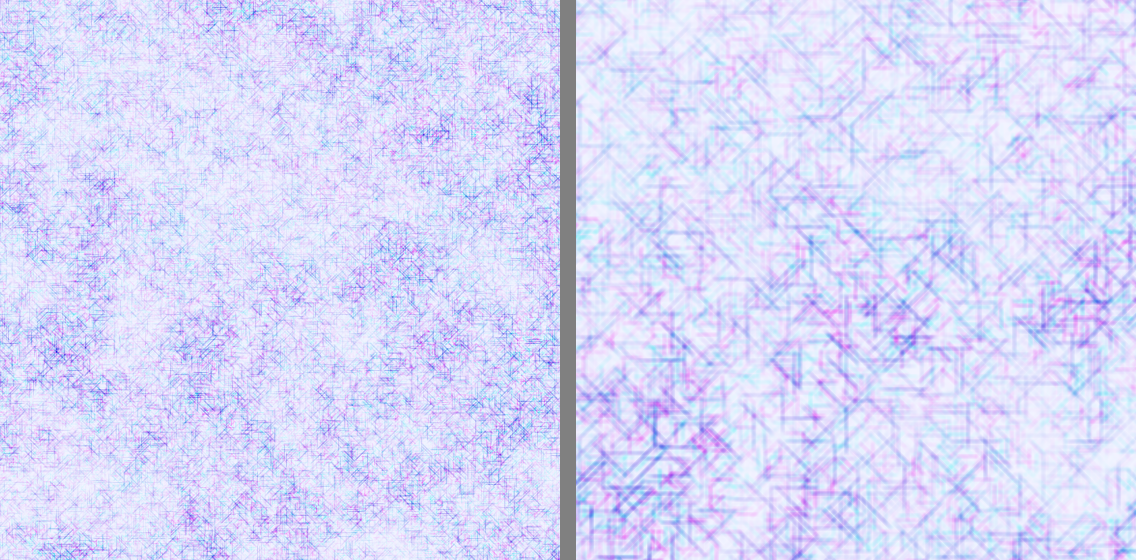
Left, the full canvas; right, a detail of the centre.
This texture is drawn by a Shadertoy shader. Its source:

```glsl
const vec3 PAPER = vec3(0.950, 0.955, 1.0);
const vec2 INK_STRENGTH = vec2(0.162, 0.168);  // cyan ink, magenta ink
const float BLUE_LOSS = 0.08;
const float STROKE_ROWS = 290.0;
const float EIGHTH_TURN = 0.785398;

float hash(vec3 p) {
    p = fract(p * 0.1031);
    p += dot(p, p.zyx + 31.32);
    return fract((p.x + p.y) * p.z);
}

float valueNoise(vec2 p, float seed) {
    vec2 cell = floor(p);
    vec2 f = fract(p);
    f = f * f * (3.0 - 2.0 * f);
    float bottom = mix(hash(vec3(cell, seed)), hash(vec3(cell + vec2(1, 0), seed)), f.x);
    float top = mix(hash(vec3(cell + vec2(0, 1), seed)), hash(vec3(cell + 1.0, seed)), f.x);
    return mix(bottom, top, f.y);
}

float cloud(vec2 p, float seed) {
    float sum = 0.0;
    float total = 0.0;
    float weight = 1.0;
    for (int octave = 0; octave < 5; octave++) {
        sum += weight * valueNoise(p, seed + float(octave));
        total += weight;
        p = mat2(1.6, 1.2, -1.2, 1.6) * p + 7.3;
        weight *= 0.8;
    }
    return sum / total;
}

vec2 rotate(vec2 p, float angle) {
    float c = cos(angle);
    float s = sin(angle);
    return vec2(c * p.x + s * p.y, c * p.y - s * p.x);
}

// Soft dashes of random darkness, laid in staggered rows
float dashes(vec2 p, float perUnit, float seed) {
    vec2 q = p * vec2(perUnit, STROKE_ROWS) + vec2(0.0, fract(seed * 0.37));
    float row = floor(q.y);
    q.x += 9.0 * hash(vec3(row, seed, 3.0));
    vec2 f = fract(q);
    float darkness = pow(hash(vec3(floor(q.x), row, seed)), 5.0);
    float across = 1.0 - pow(2.0 * f.y - 1.0, 2.0);
    float along = smoothstep(0.0, 0.2, f.x) * smoothstep(1.0, 0.8, f.x);
    return darkness * across * along;
}

// Crossed hatching in four directions and two stroke lengths
float hatching(vec2 p, float inkSeed) {
    float sum = 0.0;
    for (int direction = 0; direction < 4; direction++) {
        vec2 q = rotate(p, float(direction) * EIGHTH_TURN) + 2.0;
        for (int size = 0; size < 2; size++) {
            // The longer strokes are common to both inks
            float ownSeed = size == 0 ? 0.0 : inkSeed;
            float seed = ownSeed + float(direction * 2 + size) + 1.0;
            sum += dashes(q, size == 0 ? 30.0 : 64.0, seed);
        }
    }
    return sum;
}

float density(vec2 p, float seed) {
    float shared = cloud(p * 8.0 + 3.0, 11.0);
    float own = cloud(p * 12.0 + 5.0, seed);
    return 0.35 + 1.3 * smoothstep(0.25, 0.75, mix(shared, own, 0.2));
}

void mainImage(out vec4 fragColor, in vec2 fragCoord) {
    vec2 p = fragCoord / iResolution.y;

    // Two inks: cyan absorbs red, magenta absorbs green
    vec2 ink = vec2(hatching(p, 20.0) * density(p, 41.0),
                    hatching(p, 60.0) * density(p, 83.0));
    ink *= INK_STRENGTH;

    vec3 absorbed = vec3(ink, BLUE_LOSS * (ink.x + ink.y));
    fragColor = vec4(clamp(PAPER - absorbed, 0.0, 1.0), 1.0);
}
```
